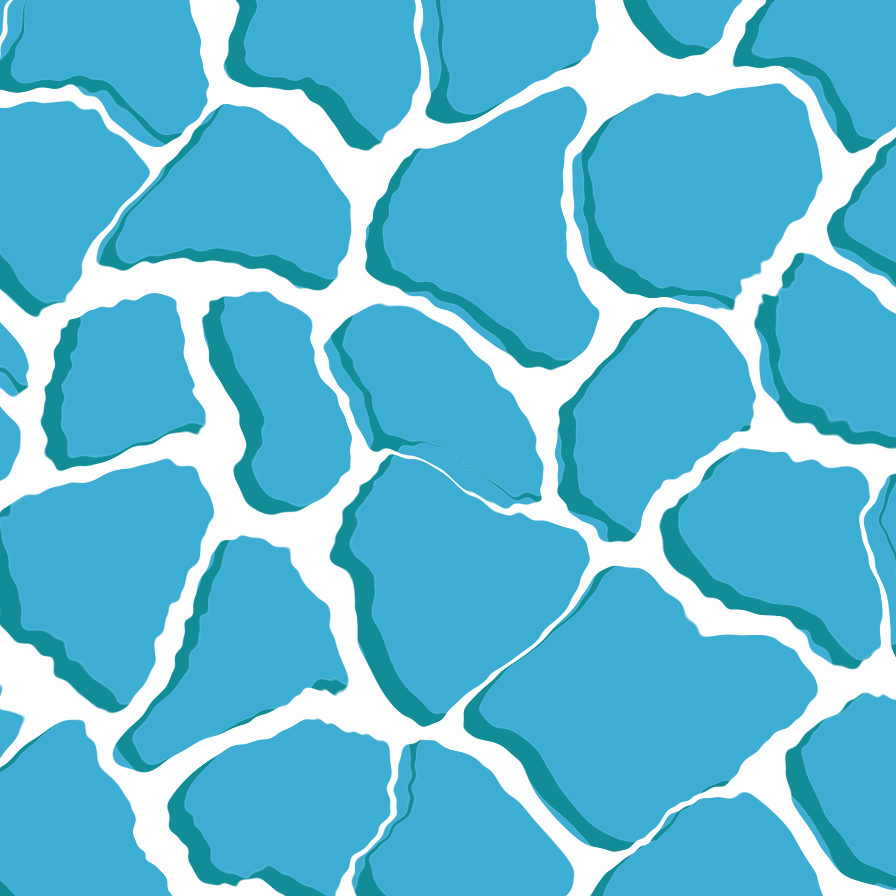
Reproduce this texture procedurally as a Shadertoy shader.

```glsl
// Pool water: a web of white caustic ribbons with offset teal shadows on flat blue.

const vec3 WATER_BLUE  = vec3(0.24, 0.68, 0.83);
const vec3 SHADOW_TEAL = vec3(0.07, 0.55, 0.59);
const vec3 RIM_PALE    = vec3(0.53, 0.80, 0.87);
const vec3 FOAM_WHITE  = vec3(1.0);

const float CELLS_ACROSS = 4.4;
const vec2 SHADOW_SHIFT = vec2(0.022, 0.013);

vec2 hash2(vec2 p) {
    vec3 q = fract(p.xyx * vec3(0.1031, 0.1030, 0.0973));
    q += dot(q, q.yzx + 33.33);
    return fract((q.xx + q.yz) * q.zy);
}

vec2 cellPoint(vec2 cell) {
    return cell + 0.06 + 0.88 * hash2(cell + 71.0);
}

// Layered sines: broad bends first, then small lumps along the edges
vec2 warp(vec2 p, float lumpPhase) {
    p += 0.10 * sin(p.yx * 2.3 + vec2(0.4, 2.1));
    p += 0.085 * sin(vec2(p.y * 4.9 + p.x * 1.7, p.x * 5.3 - p.y * 2.1) + 1.3);
    p += 0.022 * sin(vec2(p.y * 12.1 - p.x * 5.0, p.x * 11.3 + p.y * 6.0));
    p += 0.008 * sin(vec2(p.y * 31.0 + p.x * 13.0, p.x * 29.0 - p.y * 17.0) + lumpPhase);
    p += 0.004 * sin(p.yx * 57.0 + p * 23.0 + lumpPhase * 2.0);
    return p;
}

// Swelling and thinning along each ribbon
float swell(vec2 p) {
    float broad = sin(p.x * 3.7 + 1.6 * sin(p.y * 2.9));
    float local = sin(p.y * 5.9 - p.x * 2.3 + 1.1);
    return 0.92 + 0.34 * broad + 0.24 * local;
}

// Signed distance to the ribbons in cell units, negative inside.
// Edges are blended smoothly so that junctions fill out into blobs.
float ribbonWeb(vec2 p, float blend) {
    vec2 home = floor(p);
    vec2 nearestCell = home;
    float nearest = 1e5;
    for (int y = -1; y <= 1; y++)
    for (int x = -1; x <= 1; x++) {
        vec2 cell = home + vec2(x, y);
        vec2 toPoint = cellPoint(cell) - p;
        float d = dot(toPoint, toPoint);
        if (d < nearest) {
            nearest = d;
            nearestCell = cell;
        }
    }

    vec2 a = cellPoint(nearestCell);
    float thickness = swell(p);
    float sum = 0.0;
    for (int y = -2; y <= 2; y++)
    for (int x = -2; x <= 2; x++) {
        if (x == 0 && y == 0) continue;
        vec2 cell = nearestCell + vec2(x, y);
        vec2 b = cellPoint(cell);
        float edge = dot(0.5 * (a + b) - p, normalize(b - a));
        float share = hash2(nearestCell + cell + 240.0).x;
        float halfWidth = mix(0.008, 0.068, share) * thickness;
        sum += exp(-blend * (edge - halfWidth));
    }
    return -log(sum) / blend;
}

float coverage(float d, float softness) {
    return 1.0 - smoothstep(-softness, softness, d);
}

void mainImage(out vec4 fragColor, in vec2 fragCoord) {
    vec2 uv = fragCoord / iResolution.y;
    float softness = 0.75 * CELLS_ACROSS / iResolution.y;

    vec2 foamPos = warp(uv * CELLS_ACROSS + 11.0, 0.0);
    vec2 shadowPos = warp((uv - SHADOW_SHIFT) * CELLS_ACROSS + 11.0, 1.9);
    float foam = ribbonWeb(foamPos, 15.0);
    float shadow = ribbonWeb(shadowPos, 15.0) + 0.006;

    // Shadow with a faint pale rim, then foam on top
    vec3 color = mix(WATER_BLUE, SHADOW_TEAL, coverage(shadow, softness));
    float rim = coverage(abs(shadow - 0.004) - 0.002, softness);
    color = mix(color, RIM_PALE, 0.3 * rim);
    color = mix(color, FOAM_WHITE, coverage(foam, softness));

    fragColor = vec4(color, 1.0);
}
```
